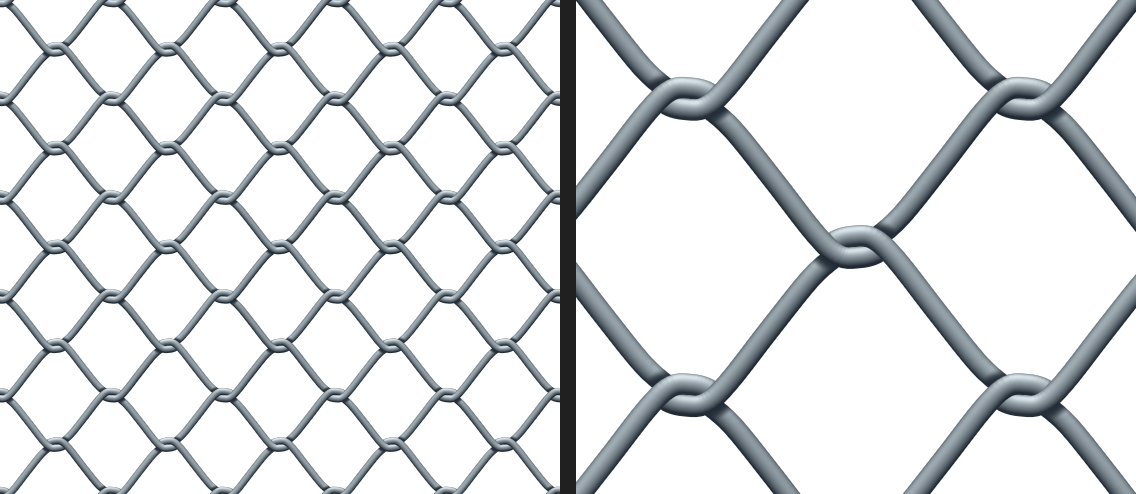
Left: the whole. Right: its middle third, enlarged.
Give the GLSL for this pattern, as a Shadertoy shader.

```glsl
#define REPEATS 5.0
#define WIRE_RADIUS 0.032
#define SHADOW_REACH 0.036
#define TONE_VARIATION 0.05
#define STEPS_PER_SPAN 5
#define LIGHT_DIR normalize(vec3(-0.06, 0.75, 0.65))
#define STEEL_DARK vec3(0.13, 0.17, 0.21)
#define STEEL_LIGHT vec3(0.84, 0.89, 0.91)
#define BACKGROUND vec3(1.0)

// Strand path from its curled tip, over the knot, to the next knot.
const int SPANS = 7;
const vec2 PATH[8] = vec2[8](
    vec2(0.078, -0.006), vec2(0.060, 0.018), vec2(0.012, 0.031), vec2(-0.050, 0.026),
    vec2(-0.120, -0.038), vec2(-0.243, -0.196), vec2(-0.365, -0.348), vec2(-0.440, -0.415));

float hash(vec2 p) {
    return fract(sin(dot(p, vec2(127.1, 311.7))) * 43758.5453);
}

vec2 catmullRom(vec2 a, vec2 b, vec2 c, vec2 d, float t) {
    return b + 0.5 * t * (c - a + t * (2.0 * a - 5.0 * b + 4.0 * c - d
             + t * (3.0 * (b - c) + d - a)));
}

// Returns the offset from the strand's centre line (xy) and the path position (z).
vec3 strandOffset(vec2 p) {
    vec3 nearest = vec3(10.0, 10.0, 0.0);
    vec2 start = PATH[0];
    for (int i = 0; i < SPANS; i++) {
        vec2 before = PATH[max(i - 1, 0)];
        vec2 after = PATH[min(i + 2, SPANS)];
        for (int k = 1; k <= STEPS_PER_SPAN; k++) {
            float t = float(k) / float(STEPS_PER_SPAN);
            vec2 end = catmullRom(before, PATH[i], PATH[i + 1], after, t);
            vec2 along = end - start;
            float h = clamp(dot(p - start, along) / dot(along, along), 0.0, 1.0);
            vec2 offset = p - start - along * h;
            if (dot(offset, offset) < dot(nearest.xy, nearest.xy)) {
                nearest = vec3(offset, float(i) + t + (h - 1.0) / float(STEPS_PER_SPAN));
            }
            start = end;
        }
    }
    return nearest;
}

// The strand rises out of its tip, then sinks behind the next knot.
float strandHeight(float u) {
    return smoothstep(0.0, 2.5, u) - 1.6 * u / float(SPANS);
}

// Brightness of a round steel wire for an offset in radii.
float steelTone(vec2 side) {
    side /= max(1.0, length(side));
    vec3 normal = vec3(side, sqrt(max(0.0, 1.0 - dot(side, side))));
    float diffuse = max(dot(normal, LIGHT_DIR), -0.15);
    float gloss = 0.4 * pow(max(diffuse, 0.0), 8.0);
    return (0.1 + 0.65 * diffuse + gloss) * (0.6 + 0.4 * normal.z);
}

void mainImage(out vec4 fragColor, in vec2 fragCoord) {
    vec2 uv = fragCoord / iResolution.xy * REPEATS;
    vec2 cellSize = vec2(1.0, iResolution.y / iResolution.x);
    float pixel = REPEATS / iResolution.x;

    float dist[4];
    float height[4];
    float tone[4];

    // Two knot lattices, mirrored; each knot holds two strands turned by 180 degrees
    for (int i = 0; i < 4; i++) {
        float lattice = float(i / 2);
        float turn = i % 2 == 0 ? 1.0 : -1.0;
        vec2 shifted = uv - 0.5 * lattice;
        vec2 knot = round(shifted);
        vec2 flip = turn * vec2(1.0 - 2.0 * lattice, 1.0);
        vec3 strand = strandOffset((shifted - knot) * cellSize * flip);
        float variation = hash(mod(knot, REPEATS) + 7.0 * float(i)) - 0.5;
        dist[i] = length(strand.xy);
        height[i] = strandHeight(strand.z);
        tone[i] = steelTone(strand.xy * flip / WIRE_RADIUS) + TONE_VARIATION * variation;
    }

    // Shade and layer the strands by height
    vec4 wire = vec4(0.0);
    float topHeight = -10.0;
    for (int i = 0; i < 4; i++) {
        float coverage = clamp(0.5 - (dist[i] - WIRE_RADIUS) / pixel, 0.0, 1.0);
        if (coverage <= 0.0) continue;

        float light = 1.0;
        for (int j = 0; j < 4; j++) {
            float above = smoothstep(0.1, 0.3, height[j] - height[i]);
            float open = smoothstep(0.0, SHADOW_REACH, dist[j] - WIRE_RADIUS);
            light *= 1.0 - 0.85 * above * (1.0 - open);
        }
        float shade = clamp(tone[i] * light, 0.0, 1.0);
        vec4 layer = vec4(mix(STEEL_DARK, STEEL_LIGHT, shade), 1.0) * coverage;
        bool onTop = height[i] > topHeight;
        wire = onTop ? layer + wire * (1.0 - layer.a) : wire + layer * (1.0 - wire.a);
        topHeight = max(topHeight, height[i]);
    }

    fragColor = vec4(wire.rgb + BACKGROUND * (1.0 - wire.a), 1.0);
}
```
